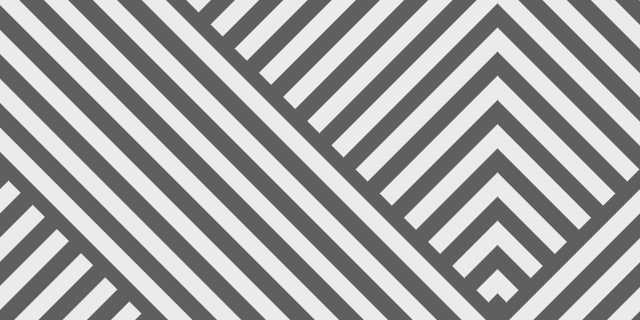
A Shadertoy shader for this pattern:

```glsl
const vec3 DARK_GREY = vec3(0.373);
const vec3 PALE_GREY = vec3(0.922);

// Mirrors x back and forth about an axis
float mirrorFold(float x, float axis, float halfPeriod) {
    return axis - abs(mod(x - axis + halfPeriod, 2.0 * halfPeriod) - halfPeriod);
}

// Positive inside evenly spaced stripes, one centred on zero
float stripes(float x, float period, float width) {
    return 0.5 * width - abs(x - period * round(x / period));
}

// Zigzag band of long stripes, bordered by nested chevrons
float zigzagWeave(vec2 p, float bandHalfWidth, float stripeWidth) {
    float across = p.x + p.y - 1.0221;
    float along = p.x - p.y - 0.5313;
    float outside = abs(across) - bandHalfWidth;

    // Half-turn symmetry swaps the chevrons on either side of the band
    float chevronCoord = along * sign(across) + 0.0039;
    float band = min(stripes(across, 0.1528, stripeWidth), -outside);
    float chevrons = min(stripes(chevronCoord, 0.1510, stripeWidth), outside);
    return max(band, chevrons);
}

void mainImage(out vec4 fragColor, in vec2 fragCoord) {
    vec2 p = fragCoord / iResolution.y;
    p.x = mirrorFold(p.x, 1.5547, 1.5573);

    // Diagonal coordinates are stretched by sqrt(2)
    float edge = zigzagWeave(p, 0.560, 0.0758) * inversesqrt(2.0);
    float coverage = clamp(0.5 + edge * iResolution.y, 0.0, 1.0);
    fragColor = vec4(mix(DARK_GREY, PALE_GREY, coverage), 1.0);
}
```
